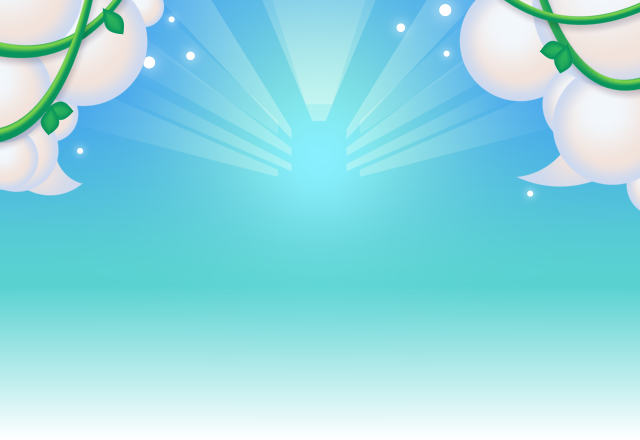
A Shadertoy shader for this background:

```glsl
const vec3 SKY_BLUE = vec3(0.25, 0.62, 0.94);
const vec3 SEA_TEAL = vec3(0.35, 0.82, 0.82);
const vec3 MINT = vec3(0.53, 0.90, 0.83);
const vec3 CYAN = vec3(0.53, 0.94, 1.0);
const vec3 CLOUD_LIGHT = vec3(0.95, 0.97, 0.99);
const vec3 CLOUD_PEACH = vec3(0.95, 0.89, 0.86);
const vec3 CLOUD_RIM = vec3(0.80, 0.85, 0.94);
const vec3 LEAF_DARK = vec3(0.03, 0.58, 0.36);
const vec3 LEAF_LIME = vec3(0.48, 0.82, 0.30);

float cover(float dist, float soft) {
    return 1.0 - smoothstep(-soft, soft, dist);
}

float glow(vec2 offset, float radius) {
    return exp(-dot(offset, offset) / (radius * radius));
}

// Widening beam; start and end hold position and half width
float beam(vec2 q, vec3 start, vec3 end, float soft) {
    float t = (q.x - start.x) / (end.x - start.x);
    vec3 axis = mix(start, end, t);
    float cut = (start.x - q.x) * sign(end.x - start.x);
    float shape = cover(abs(q.y - axis.y) - axis.z, soft) * cover(cut, soft);
    return shape * max(0.0, 1.0 - t);
}

vec3 background(vec2 p, float soft) {
    vec3 col = mix(SKY_BLUE, SEA_TEAL, smoothstep(0.15, 0.65, p.y));
    col = mix(col, vec3(1.0), smoothstep(0.0, 1.0, 0.0) + clamp((p.y - 0.65) / 0.35, 0.0, 1.0));

    // Mint halo and cyan core
    vec2 halo = p - vec2(0.725, 0.30);
    halo.y *= halo.y > 0.0 ? 1.5 : 0.9;
    vec2 core = p - vec2(0.725, 0.36);
    col = mix(col, MINT, 0.88 * glow(halo, 0.33));
    col = mix(col, CYAN, 0.30 * glow(core, 0.27));
    col = mix(col, CYAN, 0.95 * glow(core, 0.13));

    // Mirrored fan of beams
    vec2 q = vec2(abs(p.x - 0.725), p.y);
    float light = 0.30 * beam(q, vec3(0.093, 0.394, 0.008), vec3(0.568, 0.230, 0.050), soft);
    light += 0.36 * beam(q, vec3(0.0625, 0.381, 0.008), vec3(0.436, 0.205, 0.023), soft);
    light += 0.34 * beam(q, vec3(0.0625, 0.345, 0.009), vec3(0.436, 0.102, 0.047), soft);
    light += 0.36 * beam(q, vec3(0.0625, 0.305, 0.011), vec3(0.45, -0.213, 0.118), soft);
    light += 0.18 * beam(q, vec3(0.093, 0.290, 0.016), vec3(0.436, 0.010, 0.060), soft);
    light += 0.42 * beam(q.yx, vec3(0.275, 0.0, 0.015), vec3(-0.20, 0.0, 0.212), soft);
    light += 0.22 * beam(q.yx, vec3(0.237, 0.0, 0.030), vec3(-0.20, 0.0, 0.170), soft);
    return mix(col, vec3(0.93, 1.0, 0.96), light);
}

vec3 puffColor(vec2 q) {
    vec3 col = mix(CLOUD_LIGHT, CLOUD_PEACH, smoothstep(0.15, 0.95, length(q + vec2(0.15, 0.25))));
    return mix(col, CLOUD_RIM, smoothstep(0.62, 1.0, length(q)));
}

vec3 addPuff(vec3 col, vec2 p, vec3 disc, float soft) {
    vec2 q = p - disc.xy;
    return mix(col, puffColor(q / disc.z), cover(length(q) - disc.z, soft));
}

// Pointed wisp: a bowl with a round bite removed
vec3 addWisp(vec3 col, vec2 p, vec3 bowl, vec3 bite, float top, vec2 heart, float soft) {
    float d = max(length(p - bowl.xy) - bowl.z, bite.z - length(p - bite.xy));
    d = max(d, top - p.y);
    vec3 tint = mix(CLOUD_RIM, CLOUD_PEACH, glow(p - heart, 0.055));
    return mix(col, tint, cover(d, soft));
}

// Nearest offset to a quadratic curve in xy, curve parameter in z
vec3 curveOffset(vec2 p, vec2 a, vec2 b, vec2 c) {
    vec3 best = vec3(9.0);
    vec2 last = a;
    for (int i = 1; i <= 20; i++) {
        float t = float(i) / 20.0;
        vec2 next = mix(mix(a, b, t), mix(b, c, t), t);
        vec2 edge = next - last;
        float h = clamp(dot(p - last, edge) / dot(edge, edge), 0.0, 1.0);
        vec2 off = p - last - edge * h;
        if (dot(off, off) < dot(best.xy, best.xy)) best = vec3(off, t + (h - 1.0) / 20.0);
        last = next;
    }
    return best;
}

vec3 addVine(vec3 col, vec2 p, vec2 a, vec2 b, vec2 c, vec2 widths, float soft) {
    vec3 shade = curveOffset(p - vec2(0.004, 0.012), a, b, c);
    vec3 near = curveOffset(p, a, b, c);
    float w = mix(widths.x, widths.y, near.z);
    col *= 1.0 - vec3(0.16, 0.18, 0.16) * cover(length(shade.xy) - w, 0.012);
    float lit = dot(near.xy / w, vec2(-0.5, -0.86));
    vec3 tint = mix(LEAF_DARK, LEAF_LIME, smoothstep(-0.3, 0.6, lit) * (1.0 - 0.6 * smoothstep(0.6, 1.0, lit)));
    return mix(col, tint, cover(length(near.xy) - w, soft));
}

vec3 addLeaf(vec3 col, vec2 p, vec2 base, vec2 tip, float soft) {
    vec2 axis = tip - base;
    float t = clamp(dot(p - base, axis) / dot(axis, axis), 0.0, 1.0);
    float d = length(p - base - axis * t) - 0.021 * sin(3.1416 * pow(t, 1.2));
    vec3 tint = mix(LEAF_DARK, vec3(0.22, 0.74, 0.36), smoothstep(0.0, -0.018, d) * (1.0 - 0.6 * t));
    return mix(col, tint, cover(d, soft));
}

void mainImage(out vec4 fragColor, in vec2 fragCoord) {
    vec2 uv = fragCoord / iResolution.xy;
    vec2 p = vec2(uv.x * 16.0 / 11.0, 1.0 - uv.y);
    float soft = 0.8 / iResolution.y;
    vec3 col = background(p, soft);

    // Sparkles: position and radius
    vec3 sparkles[8] = vec3[8](vec3(0.390, 0.044, 0.007), vec3(0.339, 0.142, 0.014), vec3(0.433, 0.127, 0.010), vec3(0.182, 0.343, 0.007), vec3(0.911, 0.063, 0.010), vec3(1.012, 0.023, 0.014), vec3(1.015, 0.122, 0.007), vec3(1.205, 0.440, 0.007));
    for (int i = 0; i < 8; i++) {
        vec2 q = p - sparkles[i].xy;
        float r = sparkles[i].z;
        col = mix(col, vec3(1.0), max(0.3 * glow(q, 2.0 * r), cover(length(q) - r, soft)));
    }

    // Clouds, back to front
    col = addWisp(col, p, vec3(0.114, 0.330, 0.114), vec3(0.208, 0.337, 0.083), 0.331, vec2(0.09, 0.39), soft);
    col = addWisp(col, p, vec3(1.273, 0.189, 0.235), vec3(1.159, 0.250, 0.153), 0.320, vec2(1.30, 0.36), soft);
    vec3 puffs[12] = vec3[12](vec3(0.326, 0.015, 0.047), vec3(0.114, 0.259, 0.064), vec3(0.038, 0.341, 0.095), vec3(0.015, 0.360, 0.072), vec3(0.189, 0.095, 0.146), vec3(0.0, 0.208, 0.117), vec3(0.038, -0.019, 0.150), vec3(1.496, 0.420, 0.072), vec3(1.182, 0.093, 0.137), vec3(1.326, 0.237, 0.093), vec3(1.392, 0.284, 0.136), vec3(1.400, 0.010, 0.190));
    for (int i = 0; i < 12; i++) col = addPuff(col, p, puffs[i], soft);

    // Vines and leaves
    col = addVine(col, p, vec2(-0.01, 0.11), vec2(0.161, 0.148), vec2(0.275, -0.01), vec2(0.016, 0.008), soft);
    col = addVine(col, p, vec2(-0.01, 0.309), vec2(0.136, 0.284), vec2(0.205, -0.015), vec2(0.016, 0.009), soft);
    col = addVine(col, p, vec2(1.228, -0.02), vec2(1.316, 0.237), vec2(1.47, 0.185), vec2(0.009, 0.013), soft);
    col = addVine(col, p, vec2(1.14, -0.015), vec2(1.288, 0.095), vec2(1.47, 0.01), vec2(0.009, 0.010), soft);
    col = addLeaf(col, p, vec2(0.233, 0.018), vec2(0.280, 0.078), soft);
    col = addLeaf(col, p, vec2(0.100, 0.250), vec2(0.167, 0.253), soft);
    col = addLeaf(col, p, vec2(0.118, 0.240), vec2(0.110, 0.307), soft);
    col = addLeaf(col, p, vec2(1.295, 0.110), vec2(1.227, 0.117), soft);
    col = addLeaf(col, p, vec2(1.290, 0.100), vec2(1.273, 0.167), soft);
    fragColor = vec4(col, 1.0);
}
```
